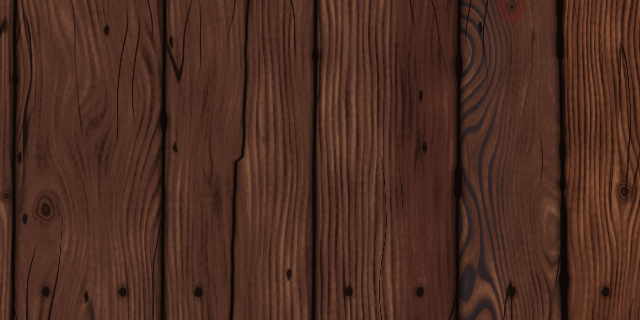
Reproduce this texture procedurally as a Shadertoy shader.

```glsl
// Old brown timber wall: upright planks parted by dark, slightly crooked gaps.
// Grain is a warped stripe coordinate that swells around knots; gradient noise
// adds fibres, stains and fine splits, and each plank has its own ring pattern.

float hash(vec2 c) {
    return fract(sin(dot(c, vec2(127.1, 311.7))) * 43758.5);
}

float cornerSlope(vec2 cell, vec2 offset) {
    float angle = 6.2832 * hash(cell);
    return dot(vec2(cos(angle), sin(angle)), offset);
}

// Gradient noise, roughly -0.7 to 0.7
float noise(vec2 p) {
    vec2 i = floor(p), f = fract(p), e = vec2(0.0, 1.0);
    vec2 u = f * f * f * (f * (f * 6.0 - 15.0) + 10.0);
    return mix(mix(cornerSlope(i, f), cornerSlope(i + e.yx, f - e.yx), u.x),
               mix(cornerSlope(i + e, f - e), cornerSlope(i + e.yy, f - e.yy), u.x), u.y);
}

const float gaps[5] = float[5](0.044, 0.510, 0.982, 1.432, 1.757);
const float nails[7] = float[7](0.143, 0.383, 0.62, 1.09, 1.313, 1.60, 1.893);
// Per plank: ring frequency, grain warp, ring contrast
const vec3 planks[6] = vec3[6](vec3(55, 0.03, 0.6), vec3(40, 0.11, 0.8), vec3(46, 0.04, 0.65),
                               vec3(45, 0.03, 0.85), vec3(34, 0.24, 0.7), vec3(58, 0.04, 0.85));
// Knots: centre, radius, plank
const vec4 knots[4] = vec4[4](vec4(0.143, 0.349, 0.042, 1), vec4(1.953, 0.40, 0.030, 5),
                              vec4(0.02, 0.385, 0.020, 0), vec4(1.60, 0.98, 0.022, 4));

void mainImage(out vec4 fragColor, in vec2 fragCoord) {
    vec2 p = fragCoord / iResolution.xy * vec2(2.0, 1.0);
    float aa = 1.0 / iResolution.y;

    // Find the plank and the distance to its nearest gap
    int plank = 0;
    float gapDist = 1.0;
    for (int i = 0; i < 5; i++) {
        float seed = float(i) * 7.3;
        float d = p.x - gaps[i] - 0.008 * (p.y - 0.5) * (i == 4 ? -2.0 : 1.0)
                - 0.004 * noise(vec2(p.y * 5.0, seed));
        if (d > 0.0) plank = i + 1;
        float chips = 0.006 * smoothstep(0.2, 0.4, noise(vec2(p.y * 9.0, seed + 3.5)));
        if (i == 4) chips += 0.005 * smoothstep(0.38, 0.34, p.y);
        gapDist = min(gapDist, abs(d) - 0.0055 - chips);
    }
    vec3 style = planks[plank];
    vec2 q = p + vec2(0.0, float(plank) * 13.7);

    // Grain coordinate, spread apart around the knots
    float grain = p.x + style.y * noise(q * vec2(5.0, 2.4)) + 0.007 * noise(q * vec2(11.0, 6.0));
    float knotMask = 0.0, knotRing = 0.0, redStain = 0.0;
    for (int i = 0; i < 4; i++) {
        vec4 k = knots[i];
        if (int(k.w) != plank) continue;
        vec2 v = p - k.xy;
        float r = length(v * vec2(1.0, 0.9)) / k.z + 0.35 * noise(q * 25.0);
        grain -= 0.9 * v.x * exp(-dot(v * vec2(1.0, 0.5), v * vec2(1.0, 0.5)) / (4.0 * k.z * k.z));
        float inside = smoothstep(1.25, 0.75, r);
        knotMask = max(knotMask, inside);
        knotRing += inside * (0.3 + 0.15 * sin(r * 16.0) - 0.3 * smoothstep(0.6, 0.2, r));
        if (i == 3) redStain = smoothstep(2.6, 0.8, r);
    }

    // Growth rings: slow brightening, then an abrupt dark edge
    float phase = fract(grain * style.x + 0.5 * noise(q * vec2(20.0, 3.0)));
    float ring = smoothstep(0.0, 0.6, phase) * smoothstep(1.0, 0.8, phase);
    float clarity = style.z * smoothstep(-0.35, 0.3, noise(q * vec2(6.0, 0.8) + 4.1));
    if (plank == 3) clarity = style.z * mix(0.25, 1.0, smoothstep(1.27, 1.18, p.x));

    // Fibres, blotches and rough surface
    float fibre = noise(vec2(grain * 110.0, q.y * 7.0)) + 0.8 * noise(vec2(grain * 55.0, q.y * 3.0));
    float blotch = noise(q * vec2(7.0, 2.0) + 9.0) + 0.5 * noise(q * vec2(16.0, 7.0));
    float rough = noise(q * vec2(95.0, 60.0));
    float tone = 0.46 + 0.55 * clarity * (ring - 0.5) + 0.24 * fibre + 0.25 * blotch + 0.12 * rough;
    tone = mix(tone, knotRing, knotMask * 0.85);

    // Wood colours and stains
    vec3 color = mix(vec3(0.15, 0.075, 0.055), vec3(0.32, 0.19, 0.145), smoothstep(0.0, 0.5, tone));
    color = mix(color, vec3(0.52, 0.35, 0.25), smoothstep(0.45, 1.05, tone));
    if (plank == 5) color *= vec3(1.10, 1.02, 0.92);
    if (plank == 3) color *= mix(vec3(1.0), vec3(0.88, 0.80, 0.83), smoothstep(1.20, 1.28, p.x));
    if (plank == 4) {
        float blue = smoothstep(1.64, 1.50, p.x) * smoothstep(0.7, 0.1, ring);
        color = mix(color, vec3(0.14, 0.125, 0.145), 0.75 * blue);
    }
    color = mix(color, vec3(0.42, 0.10, 0.08), 0.5 * redStain * (1.0 - knotMask));

    // Fine splits running along the grain
    float split = abs(noise(vec2(p.x * 13.0 + 0.5 * noise(q * 4.0), q.y * 1.1)));
    float splitMask = smoothstep(0.0, 0.25, noise(q * vec2(9.0, 2.5) + 21.0));
    float dark = 0.8 * splitMask * smoothstep(0.035, 0.008, split);

    // Scattered short gouges, one chance per cell
    vec2 cell = floor(p * 5.0);
    vec2 gouge = p - (cell + 0.25 + 0.5 * vec2(hash(cell), hash(cell + 5.0))) / 5.0;
    float gougeDist = length(gouge * vec2(1.0, 0.4) + 0.004 * noise(p * 60.0)) - 0.006;
    dark = max(dark, 0.85 * step(0.72, hash(cell + 9.0)) * smoothstep(0.004, -0.002, gougeDist));

    // Nail heads in a row near the foot
    for (int i = 0; i < 7; i++) {
        float d = length((p - vec2(nails[i], 0.088)) * vec2(1.0, 0.8)) + 0.004 * noise(p * 70.0);
        dark = max(dark, 0.8 * smoothstep(0.014, 0.010, d));
        color *= 1.0 - 0.25 * smoothstep(0.03, 0.01, d);
    }

    // Long stepped crack through the second plank
    float crackX = 0.721 + 0.033 * p.y + 0.02 * smoothstep(0.49, 0.515, p.y) + 0.005 * noise(vec2(p.y * 14.0, 2.5));
    float crackDist = abs(p.x - crackX) - mix(0.005, 0.003, p.y);
    dark = max(dark, smoothstep(aa, -aa, crackDist));

    // Shaded plank edges and the open gaps
    color *= mix(0.6, 1.0, smoothstep(0.0, 0.02, min(gapDist, crackDist + 0.006)));
    dark = max(dark, smoothstep(aa, -aa, gapDist));
    color = mix(color, vec3(0.055, 0.028, 0.022), dark);
    fragColor = vec4(color, 1.0);
}
```
